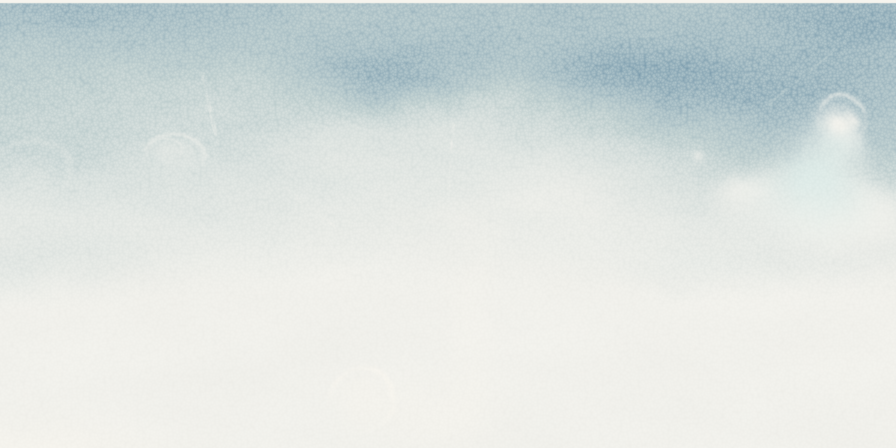
A Shadertoy shader for this texture:

```glsl
// A pale watercolour sky: blue pigment pools along the top and thins to cream paper.
// Pigment is a vertical wash plus soft elliptical pools, bent by layered sines;
// a cloud, faint rings and scratches lift it, and cellular noise gives paper grain.

const vec3 PAPER = vec3(0.943, 0.942, 0.922);
const vec3 MIST  = vec3(0.85, 0.88, 0.87);
const vec3 HAZE  = vec3(0.76, 0.82, 0.82);
const vec3 SLATE = vec3(0.67, 0.755, 0.78);
const vec3 DEEP  = vec3(0.49, 0.62, 0.69);
const vec3 CLOUD = vec3(0.885, 0.935, 0.92);
const vec3 CREAM = vec3(0.966, 0.958, 0.932);
const float WASH_LOW = 0.30, WASH_HIGH = 1.07, WASH_INK = 0.66;
const float WARP = 0.03, MOTTLE = 0.07;
const float GRAIN_SCALE = 150.0, GRAIN_INK = 0.30, GRAIN_LIGHT = 0.014;
const float TOP_MARGIN = 0.993;

// Pigment pools: centre, radii; the paired strength adds or lifts ink.
const int POOLS = 12;
const vec4 POOL[POOLS] = vec4[](
    vec4(1.45, 0.82, 0.28, 0.08), vec4(0.86, 0.83, 0.20, 0.07),
    vec4(1.83, 0.71, 0.28, 0.19), vec4(1.92, 0.96, 0.20, 0.08),
    vec4(0.10, 0.42, 0.30, 0.07), vec4(0.05, 0.66, 0.25, 0.10),
    vec4(0.20, 0.97, 0.35, 0.05), vec4(0.85, 0.69, 0.30, 0.08),
    vec4(1.12, 0.77, 0.10, 0.07), vec4(0.45, 0.80, 0.20, 0.06),
    vec4(1.26, 0.60, 0.22, 0.10), vec4(1.70, 0.41, 0.28, 0.05));
const float INK[POOLS] = float[](0.38, 0.24, 0.28, 0.18, 0.12, 0.09,
                                 0.12, -0.12, -0.15, -0.08, -0.10, 0.07);

// Overlapping puffs of the bright cloud: centre, radii.
const int PUFFS = 5;
const vec4 PUFF[PUFFS] = vec4[](
    vec4(1.81, 0.60, 0.11, 0.11), vec4(1.83, 0.49, 0.14, 0.08),
    vec4(1.87, 0.70, 0.050, 0.07), vec4(1.66, 0.56, 0.08, 0.06),
    vec4(1.94, 0.53, 0.09, 0.08));

vec2 hash2(vec2 p) {
    vec3 q = fract(p.xyx * vec3(0.1031, 0.1030, 0.0973));
    q += dot(q, q.yzx + 33.33);
    return fract((q.xx + q.yz) * q.zy);
}

// Distance to the nearest scattered cell point.
float cellular(vec2 p) {
    vec2 cell = floor(p), f = fract(p);
    float nearest = 2.0;
    for (int j = -1; j <= 1; j++)
        for (int i = -1; i <= 1; i++) {
            vec2 o = vec2(i, j);
            nearest = min(nearest, length(o + hash2(cell + o) - f));
        }
    return nearest;
}

// Rotated, self-bending sines: a soft cloudy field near -1..1.
float waves(vec2 p) {
    float sum = 0.0, amp = 0.5;
    for (int i = 0; i < 5; i++) {
        sum += amp * sin(p.x + 1.3 * sin(p.y)) * cos(p.y + 0.8 * sin(p.x * 0.7));
        p = mat2(1.5, 1.1, -1.1, 1.5) * p + 2.7;
        amp *= 0.6;
    }
    return sum;
}

float glow(vec2 p, vec4 e) {
    vec2 q = (p - e.xy) / e.zw;
    return exp(-dot(q, q));
}

// Broken elliptical outline with a faint filled interior.
float ring(vec2 p, vec4 e) {
    vec2 q = (p - e.xy) / e.zw;
    float r = length(q) + 0.12 * waves(p * 28.0);
    float rim = exp(-pow((r - 1.0) / 0.10, 2.0));
    float arc = 0.5 + 0.5 * sin(atan(q.y, q.x) + 0.4 + waves(p * 40.0));
    return rim * arc + 0.4 * (1.0 - smoothstep(0.4, 1.1, r));
}

// Thin wandering line, faded in and out along its length.
float scratch(vec2 p, vec2 a, vec2 b) {
    vec2 d = b - a;
    float t = clamp(dot(p - a, d) / dot(d, d), 0.0, 1.0);
    float off = length(p - a - d * t) + 0.004 * waves(p * 35.0);
    float fade = smoothstep(0.0, 0.3, t) * smoothstep(1.0, 0.7, t);
    float gaps = smoothstep(-0.4, 0.5, waves(p * 60.0));
    return fade * gaps * (1.0 - smoothstep(0.0005, 0.005, abs(off)));
}

float ramp(float a, float b, float x) { return clamp((x - a) / (b - a), 0.0, 1.0); }

vec3 pigment(float ink) {
    vec3 c = mix(PAPER, MIST, ramp(0.03, 0.28, ink));
    c = mix(c, HAZE, ramp(0.28, 0.48, ink));
    c = mix(c, SLATE, ramp(0.48, 0.72, ink));
    return mix(c, DEEP, ramp(0.72, 1.12, ink));
}

void mainImage(out vec4 fragColor, in vec2 fragCoord) {
    vec2 p = fragCoord / iResolution.y;
    vec2 w = p + WARP * vec2(waves(p * 8.0), waves(p * 8.0 + 9.0));

    // Wash, pools and brushed mottling
    float ink = 0.02 + WASH_INK * smoothstep(WASH_LOW, WASH_HIGH, w.y);
    for (int i = 0; i < POOLS; i++) ink += INK[i] * glow(w, POOL[i]);
    float wet = smoothstep(0.2, 0.85, p.y);
    ink += MOTTLE * wet * (waves(p * vec2(5.0, 11.0)) + 0.45 * waves(p * vec2(16.0, 38.0)));

    // Rings, speck and scratches lift pigment
    float lift = 0.15 * ring(p, vec4(0.39, 0.655, 0.065, 0.045))
               + 0.08 * ring(p, vec4(0.37, 0.665, 0.035, 0.025))
               + 0.08 * ring(p, vec4(0.07, 0.62, 0.085, 0.070))
               + 0.20 * glow(w, vec4(1.545, 0.656, 0.016, 0.016))
               + 0.12 * scratch(p, vec2(1.93, 0.94), vec2(1.63, 0.70))
               + 0.10 * scratch(p, vec2(1.018, 0.82), vec2(0.998, 0.53))
               + 0.14 * scratch(p, vec2(0.445, 0.86), vec2(0.49, 0.66))
               + 0.07 * scratch(p, vec2(0.61, 0.60), vec2(0.78, 0.47));
    float grain = cellular(p * GRAIN_SCALE) - 0.45
                + 0.5 * (cellular(p * GRAIN_SCALE * 0.5 + 7.0) - 0.45);
    ink = max(ink - lift, 0.0);
    ink += GRAIN_INK * grain * ink;
    vec3 col = pigment(ink);

    // Ragged cloud with its small bright crown
    float clear = 1.0;
    for (int i = 0; i < PUFFS; i++) clear *= 1.0 - 0.72 * glow(w, PUFF[i]);
    float body = smoothstep(0.08, 0.95, 1.0 - clear + 0.10 * waves(p * 18.0) * clear);
    vec3 tint = mix(PAPER, CLOUD, glow(w, vec4(1.81, 0.61, 0.11, 0.12)));
    col = mix(col, tint, 0.95 * body);
    float crown = 0.5 * ring(p, vec4(1.88, 0.735, 0.054, 0.052))
                + 0.6 * glow(w, vec4(1.87, 0.725, 0.022, 0.020))
                + 0.5 * glow(w, vec4(1.905, 0.735, 0.018, 0.018));
    col = mix(col, CREAM, min(crown, 0.9));

    // Warm stains on the bare paper
    float warm = 0.75 * ring(p, vec4(0.81, 0.11, 0.070, 0.070))
               + 0.5 * glow(w, vec4(0.95, 0.08, 0.14, 0.07))
               + 0.3 * glow(w, vec4(1.05, 0.25, 0.05, 0.25))
               + 0.8 * glow(w, vec4(0.10, 0.0, 0.25, 0.06));
    col = mix(col, CREAM, min(warm, 1.0));
    col -= GRAIN_LIGHT * grain + 0.006 * (1.0 - wet) * waves(p * vec2(7.0, 15.0));

    // Bare strip along the top
    float soft = 1.0 / iResolution.y;
    col = mix(col, CREAM, smoothstep(TOP_MARGIN - soft, TOP_MARGIN + soft, p.y));
    fragColor = vec4(clamp(col, 0.0, 1.0), 1.0);
}
```
